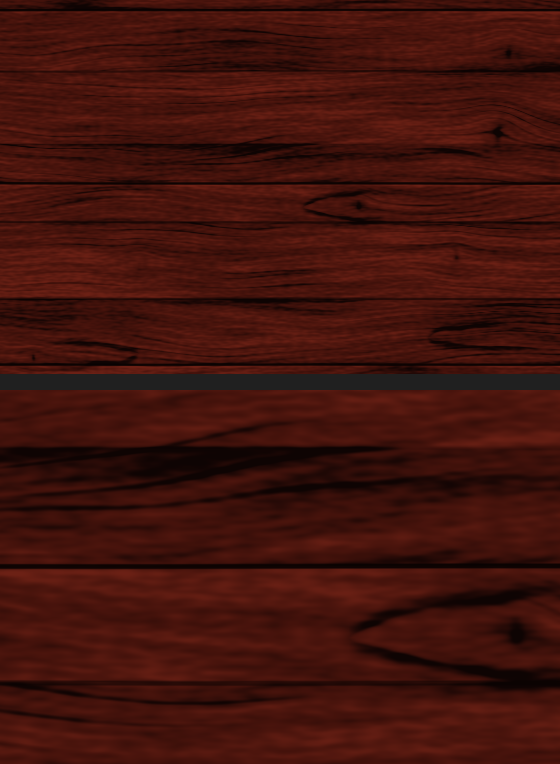
Top, the full canvas; bottom, a detail of the centre.
A Shadertoy shader for this texture:

```glsl
const vec3 DEEP = vec3(0.055, 0.014, 0.011);
const vec3 MAHOGANY = vec3(0.265, 0.070, 0.043);
const vec3 EMBER = vec3(0.425, 0.128, 0.082);

// Height, groove darkness, signed extent of the shade beside it
const vec3 SEAMS[7] = vec3[7](
    vec3(0.025, 1.00, 0.012), vec3(0.201, 0.60, -0.050),
    vec3(0.406, 0.55, -0.016), vec3(0.510, 1.00, 0.014),
    vec3(0.615, 0.10, -0.030), vec3(0.809, 0.50, 0.032),
    vec3(0.973, 1.00, 0.008));

// Centre, radius, core darkness
const vec4 KNOTS[6] = vec4[6](
    vec4(1.335, 0.645, 0.070, 0.90), vec4(0.960, 0.453, 0.040, 0.65),
    vec4(1.220, 0.315, 0.055, 0.45), vec4(0.370, 0.290, 0.045, 0.30),
    vec4(1.360, 0.855, 0.060, 0.40), vec4(0.090, 0.045, 0.035, 0.50));

// Tip, direction along the board, half height
const vec4 TONGUES[3] = vec4[3](
    vec4(1.145, 0.098, 1.0, 0.030), vec4(0.370, 0.052, -1.0, 0.028),
    vec4(0.810, 0.447, 1.0, 0.036));

float hash(vec2 cell) {
    vec3 q = fract(cell.xyx * vec3(0.1031, 0.1030, 0.0973));
    q += dot(q, q.yzx + 33.33);
    return fract((q.x + q.y) * q.z);
}

float cornerSlope(vec2 cell, vec2 offset) {
    float angle = 6.28318 * hash(cell);
    return dot(vec2(cos(angle), sin(angle)), offset);
}

float gradientNoise(vec2 p) {
    vec2 i = floor(p), f = p - i;
    vec2 u = f * f * f * (f * (f * 6.0 - 15.0) + 10.0);
    vec2 e = vec2(0.0, 1.0);
    float low = mix(cornerSlope(i, f), cornerSlope(i + e.yx, f - e.yx), u.x);
    float high = mix(cornerSlope(i + e.xy, f - e.xy), cornerSlope(i + e.yy, f - e.yy), u.x);
    return mix(low, high, u.y);
}

float bell(vec2 d) {
    return exp(-dot(d, d));
}

// Number of the strip of wood at this height
float stripIndex(float y) {
    float strip = 0.0;
    for (int i = 0; i < 7; i++)
        if (SEAMS[i].y > 0.2) strip += step(SEAMS[i].x, y);
    return strip;
}

// Height of the grain after it flows around the knots
float grainHeight(vec2 p, float strip) {
    float v = p.y + 0.07 * gradientNoise(vec2(p.x * 1.3 + strip * 5.7, p.y * 2.5))
                  + 0.012 * gradientNoise(vec2(p.x * 5.0, p.y * 9.0 + strip * 3.1));
    for (int i = 0; i < 6; i++) {
        vec2 d = p - KNOTS[i].xy;
        float r = KNOTS[i].z;
        v -= (0.55 * d.y + 0.15 * r) * bell(d / vec2(r * 1.1, r));
    }
    return v;
}

// Brightness of the bare wood
float grainTone(vec2 p, float v, float strip) {
    float shift = strip * 17.3;
    float broad = gradientNoise(vec2(p.x * 1.6 + shift, v * 7.0));
    float streak = gradientNoise(vec2(p.x * 1.1 - shift, v * 30.0 + shift));
    float ring = gradientNoise(vec2(p.x * 0.9 + shift, v * 36.0 - shift));
    float fibre = gradientNoise(vec2(p.x * 7.0, v * 115.0 + shift));
    float pore = gradientNoise(vec2(p.x * 45.0, p.y * 170.0));
    float patchiness = smoothstep(-0.25, 0.3, gradientNoise(vec2(p.x * 2.3 + shift, v * 11.0)));
    float line = (1.0 - smoothstep(0.0, 0.13, abs(ring))) * patchiness;
    return 0.62 + 0.28 * broad + 0.26 * streak + 0.30 * fibre + 0.20 * pore - 0.30 * line;
}

float knotShade(vec2 p) {
    float shade = 0.0;
    float ragged = 0.8 + gradientNoise(p * vec2(45.0, 60.0));
    for (int i = 0; i < 6; i++) {
        vec2 d = p - KNOTS[i].xy;
        float r = KNOTS[i].z;
        shade += KNOTS[i].w * ragged * (0.75 * bell(d / vec2(0.14 * r, 0.30 * r))
               + 0.28 * bell(d / vec2(0.65 * r, 0.55 * r)));
    }
    return shade;
}

// Dark pointed outlines where the growth rings open
float tongueShade(vec2 p) {
    float shade = 0.0;
    float wobble = 0.012 * gradientNoise(p * vec2(14.0, 25.0));
    for (int i = 0; i < 3; i++) {
        vec2 d = p - TONGUES[i].xy;
        float along = d.x * TONGUES[i].z;
        float rim = TONGUES[i].w * sqrt(clamp(along / 0.16, 0.0, 1.0));
        float outside = abs(d.y + wobble) - rim;
        float softness = outside > 0.0 ? 0.011 : 0.004;
        float reach = smoothstep(-0.01, 0.02, along) * (1.0 - smoothstep(0.12, 0.34, along));
        shade += 0.45 * reach * bell(vec2(outside / softness, 0.0));
    }
    return shade;
}

// x: groove, y: shade beside it, z: lit lower edge
vec3 seamLayers(vec2 p, float pixel) {
    vec3 layers = vec3(0.0);
    for (int i = 0; i < 7; i++) {
        vec3 seam = SEAMS[i];
        float d = p.y - seam.x - 0.002 * gradientNoise(vec2(p.x * 2.0, seam.x * 50.0));
        float depth = seam.y * (1.0 - smoothstep(0.0012, 0.0022 + pixel, abs(d)));
        float uneven = clamp(0.65 + 1.3 * gradientNoise(vec2(p.x * 2.2, seam.x * 31.0 + p.y * 18.0)), 0.0, 1.0);
        float side = d * sign(seam.z);
        float shade = smoothstep(-0.002, 0.002, side) * exp(-max(side, 0.0) / abs(seam.z));
        float lit = step(0.9, seam.y) * bell(vec2((d + 0.006) / 0.0025, 0.0));
        layers = max(layers, vec3(depth, shade * uneven, lit));
    }
    return layers;
}

void mainImage(out vec4 fragColor, in vec2 fragCoord) {
    vec2 p = fragCoord / iResolution.y;
    float strip = stripIndex(p.y);
    float v = grainHeight(p, strip);
    vec3 seam = seamLayers(p, 1.0 / iResolution.y);

    float tone = grainTone(p, v, strip) + 0.10 * (hash(vec2(strip, 4.0)) - 0.5);
    tone -= knotShade(p) + tongueShade(p) + 0.48 * seam.y;
    tone += 0.14 * seam.z;
    tone = clamp(tone, 0.0, 1.0);

    vec3 wood = mix(DEEP, MAHOGANY, smoothstep(0.0, 0.55, tone));
    wood = mix(wood, EMBER, smoothstep(0.45, 1.0, tone));
    wood = mix(wood, DEEP * 0.5, 0.9 * seam.x);
    fragColor = vec4(wood, 1.0);
}
```
